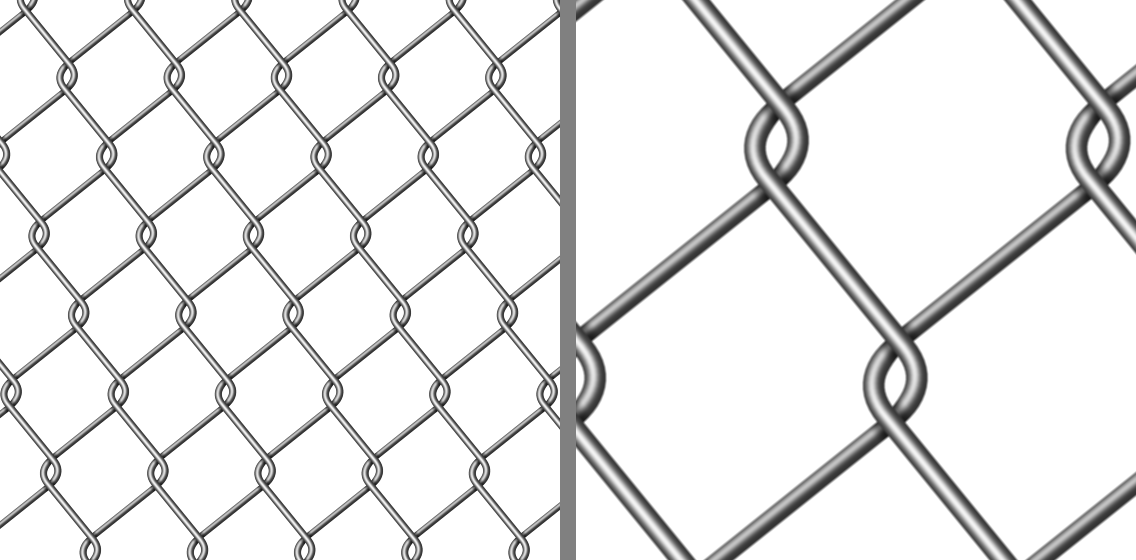
Left: the whole. Right: its middle third, enlarged.
Reproduce this pattern procedurally as a three.js fragment shader.

```glsl
#define REPEATS_ACROSS 5.224
#define ROW_HEIGHT 0.738
#define ROW_SHIFT 0.3694
#define FIRST_KNOT vec2(0.626, 4.510)
#define FRONT_RADIUS 0.0335
#define BACK_RADIUS 0.0285
#define HOOK_PULL 0.127
#define EDGE 0.0055
#define STEEL_DARK 0.20
#define STEEL_LIGHT 0.95
#define HOOK_STEPS 16

varying vec2 vUv;

// Keeps the nearest wire piece as (signed side, position from front 0 to back 1).
void addSegment(vec2 p, vec2 a, vec2 b, float t0, float t1, inout vec2 nearest) {
  vec2 along = b - a;
  vec2 rel = p - a;
  float h = clamp(dot(rel, along) / dot(along, along), 0.0, 1.0);
  float dist = length(rel - h * along);
  if (dist < abs(nearest.x)) {
    float side = along.x * rel.y - along.y * rel.x;
    nearest = vec2(side < 0.0 ? -dist : dist, mix(t0, t1, h));
  }
}

vec2 bezier(vec2 a, vec2 b, vec2 c, vec2 d, float t) {
  float s = 1.0 - t;
  return s * s * s * a + 3.0 * s * s * t * b + 3.0 * s * t * t * c + t * t * t * d;
}

// One bent wire: steep front arm, hook to the right, shallow back arm.
vec2 strand(vec2 p) {
  vec2 hookStart = vec2(0.027, 0.109);
  vec2 hookEnd = vec2(-0.041, -0.150);
  vec2 steepMid = 0.5 * vec2(-ROW_SHIFT, ROW_HEIGHT);
  vec2 shallowMid = 0.5 * vec2(ROW_SHIFT - 1.0, -ROW_HEIGHT);
  vec2 startPull = hookStart + HOOK_PULL * normalize(hookStart - steepMid);
  vec2 endPull = hookEnd + HOOK_PULL * normalize(hookEnd - shallowMid);

  vec2 nearest = vec2(10.0, 0.0);
  addSegment(p, mix(hookStart, steepMid, 1.2), hookStart, 0.0, 0.0, nearest);
  vec2 last = hookStart;
  float lastT = 0.0;
  for (int i = 1; i <= HOOK_STEPS; i++) {
    float t = float(i) / float(HOOK_STEPS);
    vec2 next = bezier(hookStart, startPull, endPull, hookEnd, t);
    addSegment(p, last, next, lastT, t, nearest);
    last = next;
    lastT = t;
  }
  addSegment(p, hookEnd, mix(hookEnd, shallowMid, 1.2), 1.0, 1.0, nearest);
  return nearest;
}

float wireRadius(float t) {
  return mix(FRONT_RADIUS, BACK_RADIUS, smoothstep(0.6, 1.0, t));
}

float coverage(vec2 wire) {
  float r = wireRadius(wire.y);
  return 1.0 - smoothstep(r - EDGE, r + EDGE, abs(wire.x));
}

// Rounded metal: a soft highlight band between dark rims.
float steel(vec2 wire) {
  float across = wire.x / wireRadius(wire.y);
  float offset = (across - mix(-0.08, -0.38, wire.y)) / 0.52;
  float peak = mix(STEEL_LIGHT, 0.76, wire.y);
  return mix(STEEL_DARK, peak, exp(-offset * offset));
}

void main() {
  // Skewed rows, one knot at the centre of each cell
  vec2 p = vUv * REPEATS_ACROSS - FIRST_KNOT;
  float row = floor(p.y / ROW_HEIGHT + 0.5);
  p -= row * vec2(-ROW_SHIFT, ROW_HEIGHT);
  p.x = fract(p.x + 0.5) - 0.5;

  // Two interlocked wires, the second turned by half a circle
  vec2 rightWire = strand(p);
  vec2 leftWire = strand(-p);
  leftWire.x = -leftWire.x;

  bool rightInFront = rightWire.y < leftWire.y;
  vec2 front = rightInFront ? rightWire : leftWire;
  vec2 back = rightInFront ? leftWire : rightWire;

  // Contact shadow where one wire passes under the other
  float gap = abs(front.x) - FRONT_RADIUS;
  float shadow = 0.5 * (1.0 - smoothstep(0.0, 0.04, gap));
  shadow *= smoothstep(0.2, 0.6, back.y - front.y);

  float shade = mix(1.0, steel(back) * (1.0 - shadow), coverage(back));
  shade = mix(shade, steel(front), coverage(front));
  gl_FragColor = vec4(vec3(shade), 1.0);
}
```
